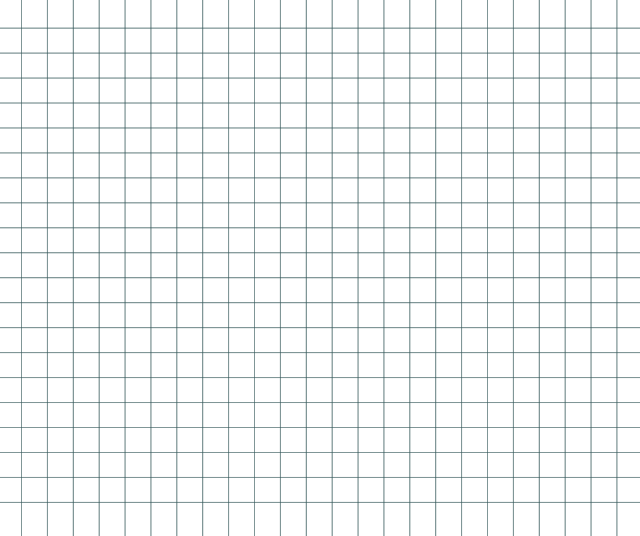
This pattern is drawn by a WebGL 1 fragment shader. Its source:

```glsl
precision highp float;

uniform vec2 u_resolution;

const vec3 PAPER = vec3(1.0);
const vec3 INK = vec3(0.20, 0.34, 0.345);

// Rule width as a fraction of the canvas width
const float RULE_WIDTH = 0.00117;
// Width of the antialiasing filter in pixels
const float FILTER_WIDTH = 1.2;

// Distance to the nearest of a finite row of evenly spaced rules
float ruleDistance(float position, float first, float pitch, float count) {
  float index = clamp(floor((position - first) / pitch + 0.5), 0.0, count - 1.0);
  return abs(position - first - index * pitch);
}

// Share of a box filter covered by a rule; all lengths in pixels
float ruleCoverage(float dist, float width, float filterWidth) {
  float halfRule = 0.5 * width;
  float halfFilter = 0.5 * filterWidth;
  float overlap = min(dist + halfFilter, halfRule) - max(dist - halfFilter, -halfRule);
  return max(overlap, 0.0) / filterWidth;
}

void main() {
  vec2 uv = gl_FragCoord.xy / u_resolution;
  float width = RULE_WIDTH * u_resolution.x;

  // 24 upright rules and 20 level rules, with open margins
  float uprightDist = ruleDistance(uv.x, 0.0336, 0.04045, 24.0) * u_resolution.x;
  float levelDist = ruleDistance(uv.y, 0.0627, 0.04657, 20.0) * u_resolution.y;
  float upright = ruleCoverage(uprightDist, width, FILTER_WIDTH);
  float level = ruleCoverage(levelDist, width, FILTER_WIDTH);

  // Crossings merge without doubling the ink
  float ink = 1.0 - (1.0 - upright) * (1.0 - level);
  gl_FragColor = vec4(mix(PAPER, INK, ink), 1.0);
}
```
